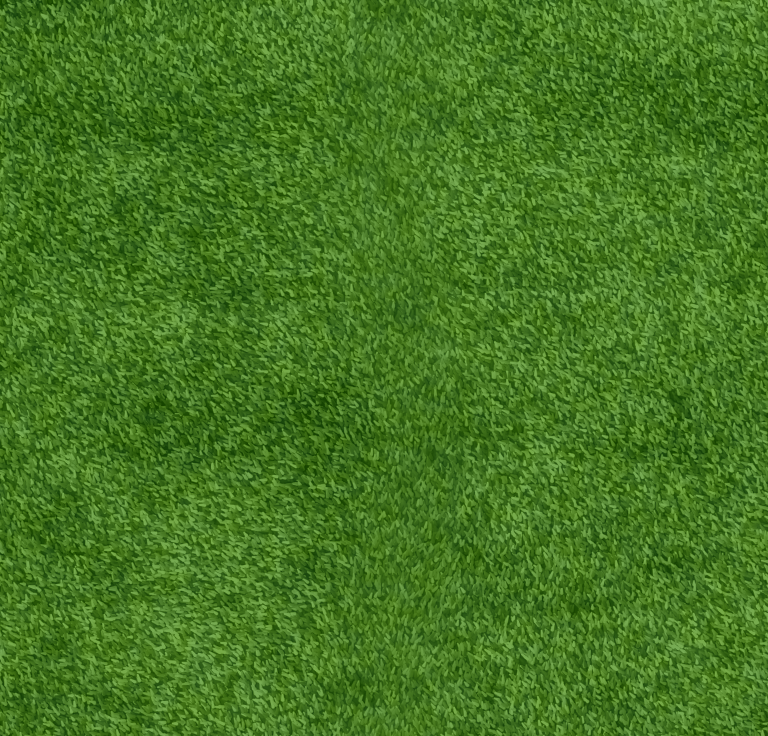
This texture is drawn by a Shadertoy shader. Its source:

```glsl
// Dense short turf: tiny leaning blades over dark gaps, with soft mowing bands.

vec3 hash3(vec2 p) {
    vec3 q = fract(p.xyx * vec3(0.1031, 0.1030, 0.0973));
    q += dot(q, q.yxz + 33.33);
    return fract((q.xxy + q.yzz) * q.zyx);
}

float valueNoise(vec2 p) {
    vec2 i = floor(p), f = fract(p);
    f = f * f * (3.0 - 2.0 * f);
    float low = mix(hash3(i).x, hash3(i + vec2(1, 0)).x, f.x);
    float high = mix(hash3(i + vec2(0, 1)).x, hash3(i + vec2(1, 1)).x, f.x);
    return mix(low, high, f.y);
}

// Signed distance to a rounded blade, thinner towards its tip
float bladeDistance(vec2 q, float reach) {
    float along = clamp(q.y, -reach, reach);
    return length(vec2(q.x, q.y - along)) - mix(0.29, 0.15, along / reach * 0.5 + 0.5);
}

// Paints three layers of blades, far rows first; returns brightness around zero
float turf(vec2 uv, float lean) {
    const float cells = 125.0;
    float softness = 0.08 + 0.4 * cells / iResolution.y;
    float tone = -1.7;
    for (int layer = 0; layer < 3; layer++) {
        vec2 p = uv * cells + float(layer) * vec2(237.3, 161.7);
        vec2 cell = floor(p);
        for (int y = 1; y >= -1; y--) {
            for (int x = -1; x <= 1; x++) {
                vec2 id = cell + vec2(x, y);
                vec3 rnd = hash3(id);
                vec3 kind = hash3(id + 517.0);
                float angle = lean + (kind.x - 0.5) * 1.5;
                float c = cos(angle), s = sin(angle);
                vec2 d = p - id - rnd.xy;
                vec2 q = vec2(c * d.x + s * d.y, c * d.y - s * d.x);
                float reach = mix(0.28, 0.5, kind.y);

                // Shadow on the right, then the lit blade itself
                float shadow = bladeDistance(q - vec2(0.16, -0.08), reach);
                tone -= 0.45 * (1.0 - smoothstep(-0.2, 0.2, shadow));
                float shade = mix(-1.35, 2.1, rnd.z) + 0.3 * float(layer - 1);
                shade += 0.5 * q.y - 1.2 * q.x;
                float cover = 1.0 - smoothstep(-softness, softness, bladeDistance(q, reach));
                tone = mix(tone, shade, cover);
            }
        }
    }
    return tone;
}

void mainImage(out vec4 fragColor, in vec2 fragCoord) {
    vec2 uv = fragCoord / iResolution.y;

    // Wide patches, small clumps and a calmer middle column
    float patches = valueNoise(uv * vec2(4.0, 7.0) + 11.0) - 0.5;
    float mottle = valueNoise(uv * vec2(13.0, 18.0) + 43.0) - 0.5;
    float clumps = valueNoise(uv * vec2(38.0, 44.0) + 71.0) - 0.5;
    float column = smoothstep(0.14, 0.02, abs(uv.x - 0.55 + 0.1 * patches));

    // Mowing bands darken downwards, then lighten at a soft edge
    float phase = fract((1.0 - uv.y) / 0.212 + 0.22 * patches + 0.08 * mottle);
    float band = 0.5 - phase + smoothstep(0.88, 1.0, phase);

    // Blades lean left, with slow changes of direction
    float lean = 0.65 + 1.1 * (valueNoise(uv * 5.0 + 23.0) - 0.5) - 0.5 * column;
    float tone = turf(uv, lean) * (1.0 - 0.2 * column) + 0.08;
    tone += 0.9 * patches + 0.65 * mottle + 0.8 * clumps + 0.4 * band * (1.0 - column);

    // Deep, middle and pale greens
    vec3 deep = vec3(0.13, 0.31, 0.04);
    vec3 middle = vec3(0.26, 0.45, 0.11);
    vec3 pale = vec3(0.42, 0.62, 0.26);
    vec3 color = mix(middle, deep, clamp(-tone / 1.8, 0.0, 1.35));
    color = mix(color, pale, clamp(tone / 1.9, 0.0, 1.3));
    color.b += 0.06 * (valueNoise(uv * 60.0 + 91.0) - 0.5);

    fragColor = vec4(clamp(color, 0.0, 1.0), 1.0);
}
```
